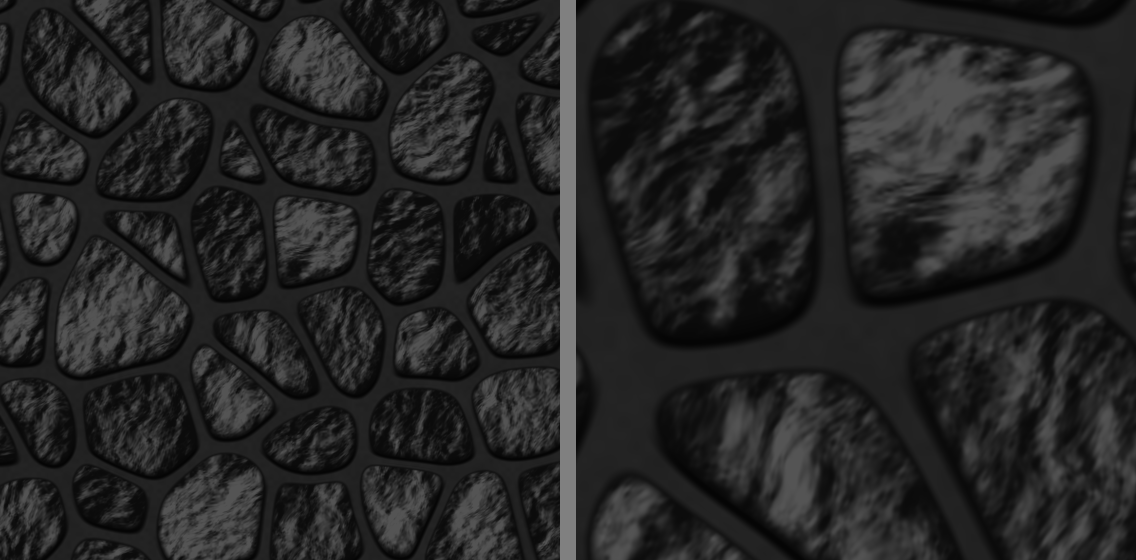
Left, the full canvas; right, a detail of the centre.
Reproduce this texture procedurally as a WebGL 2 fragment shader.

```glsl
#version 300 es
precision highp float;
// Dark cobbles set in flat mortar, lit from above.
// Outlines are a weighted Voronoi diagram with softly rounded corners;
// the rough faces come from embossed, stretched fractal noise.

uniform vec2 u_resolution;
out vec4 outColor;

const float STONES = 6.1;          // stones across the canvas
const float JITTER = 0.88;         // irregularity of the layout
const float SIZE_SPREAD = 0.42;    // difference between large and small stones
const float ROUNDING = 14.0;       // lower values round the corners more
const float HALF_GAP = 0.0098;     // half the width of the mortar
const float WOBBLE = 0.02;         // unevenness of the outlines
const vec2 TO_LIGHT = vec2(-0.2, 0.98);
const vec2 GRAIN_SCALE = vec2(25.0, 43.0);
const float GRAIN_ANGLE = 0.75;
const float EMBOSS = 1.55;
const float PATCHES = 0.85;
const float MORTAR = 0.133;
const float ROCK_DARK = 0.045;
const float ROCK_LIGHT = 0.33;
const float SHADOW = 0.025;

float hash(vec2 p) {
    return fract(sin(dot(p, vec2(127.1, 311.7))) * 43758.5);
}

vec2 hash2(vec2 p) {
    return vec2(hash(p), hash(p + 47.3));
}

float noise(vec2 p) {
    vec2 cell = floor(p), f = fract(p);
    f = f * f * (3.0 - 2.0 * f);
    float low = mix(hash(cell), hash(cell + vec2(1, 0)), f.x);
    float high = mix(hash(cell + vec2(0, 1)), hash(cell + vec2(1, 1)), f.x);
    return mix(low, high, f.y);
}

mat2 rotation(float a) {
    return mat2(cos(a), sin(a), -sin(a), cos(a));
}

float fbm(vec2 p) {
    float sum = 0.0, amplitude = 0.42;
    for (int i = 0; i < 4; i++) {
        sum += amplitude * noise(p);
        p = rotation(0.15) * p * 2.03 + 11.7;
        amplitude *= 0.65;
    }
    return sum;
}

// Offset to the site of a cell in xy, its size weight in z.
vec3 site(vec2 cell, vec2 p) {
    vec2 centre = cell + 0.5 + JITTER * (hash2(cell) - 0.5);
    return vec3(centre - p, SIZE_SPREAD * hash(cell + 19.1));
}

// Signed distance to the stone edge (positive inside) in x, stone cell in yz.
vec3 stoneField(vec2 p) {
    p += WOBBLE * (vec2(noise(p * 9.0), noise(p * 9.0 + 31.0)) - 0.5);
    p *= STONES;
    vec2 base = floor(p), owner = base;
    vec3 nearest = vec3(0.0);
    float best = 1e5;
    for (int y = -2; y <= 2; y++)
    for (int x = -2; x <= 2; x++) {
        vec2 cell = base + vec2(x, y);
        vec3 s = site(cell, p);
        float power = dot(s.xy, s.xy) - s.z;
        if (power < best) { best = power; nearest = s; owner = cell; }
    }
    // Smooth minimum of the distances to all borders.
    float sum = 0.0;
    for (int y = -2; y <= 2; y++)
    for (int x = -2; x <= 2; x++) {
        vec2 cell = base + vec2(x, y);
        if (cell == owner) continue;
        vec3 s = site(cell, p);
        float border = 0.5 * (dot(s.xy, s.xy) - s.z - best) / length(s.xy - nearest.xy);
        sum += exp(-ROUNDING * border);
    }
    return vec3(-log(sum) / ROUNDING / STONES - HALF_GAP, owner);
}

float rockShade(vec2 p, vec2 id, float depth) {
    float angle = GRAIN_ANGLE + 0.8 * (hash(id + 5.0) - 0.5);
    vec2 warp = vec2(noise(p * 30.0), noise(p * 30.0 + 70.0)) - 0.5;
    vec2 q = rotation(-angle) * (p + 0.012 * warp) * GRAIN_SCALE + 40.0 * hash2(id);
    float slope = fbm(q) - fbm(q + vec2(-0.12, 0.34));
    float patches = fbm(p * vec2(10.0, 8.0) + 60.0 * hash2(id + 3.0)) - 0.5;
    float tint = 0.24 * (hash(id + 8.0) - 0.5) - 0.15 * (p.x - 0.5);
    float dome = 0.05 - 0.13 * (1.0 - smoothstep(0.0, 0.035, depth));
    float lit = smoothstep(-0.43, 0.5, EMBOSS * slope + PATCHES * patches + tint + dome);
    return mix(ROCK_DARK, ROCK_LIGHT, pow(lit, 1.2));
}

void main() {
    vec2 p = gl_FragCoord.xy / u_resolution.y;
    float blur = max(1.0 / u_resolution.y, 0.0015);

    vec3 stone = stoneField(p);
    float d = stone.x;
    float underside = clamp((stoneField(p + 0.008 * TO_LIGHT).x - d) / 0.008, -1.0, 1.0);

    // Mortar with faint grain and the shadow below each stone.
    float mortar = MORTAR + 0.014 * (noise(p * 130.0) - 0.5) + 0.012 * (noise(p * 25.0) - 0.5);
    float shade = smoothstep(-0.008, -0.002, d) * smoothstep(-0.3, 0.7, underside);
    mortar = mix(mortar, SHADOW, shade);
    mortar *= 1.0 - 0.35 * smoothstep(-0.004, 0.0, d);

    // Rock face falling into shade at the rim, deepest on the underside.
    float rimWidth = mix(0.004, 0.015, 0.5 + 0.5 * underside);
    float rim = smoothstep(-0.002, rimWidth, d);
    float edge = SHADOW + 0.03 * (0.5 - 0.5 * underside);
    float rock = mix(edge, rockShade(p, stone.yz, d), rim);

    outColor = vec4(vec3(mix(mortar, rock, smoothstep(-blur, blur, d))), 1.0);
}
```
